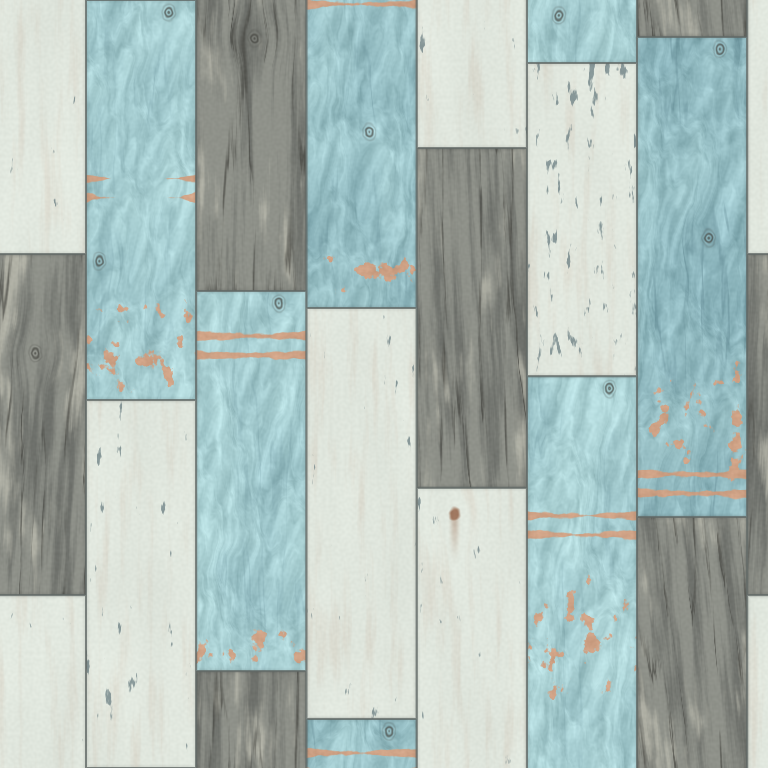
Reproduce this texture procedurally as a three.js fragment shader.

```glsl
// Staggered weathered wood planks: white, blue and bare grey, with chipped paint
varying vec2 vUv;

const float PITCH = 0.1435;        // column width
const float FIRST_EDGE = -0.0315;  // left side of the first column
const float COLUMNS = 7.0;         // columns before the pattern repeats
const float JOINT = 0.0008;        // half width of the gap
const float SOFT = 0.0012;         // edge smoothing
const float BAND_GAP = 0.0125;     // half spacing of the paired bands
const vec3 WHITE = vec3(0.88, 0.905, 0.87);
const vec3 CREAM = vec3(0.84, 0.82, 0.77);
const vec3 FLAKE = vec3(0.47, 0.54, 0.55);
const vec3 LIGHT_BLUE = vec3(0.68, 0.83, 0.84);
const vec3 DEEP_BLUE = vec3(0.54, 0.70, 0.73);
const vec3 BLUE_SHADE = vec3(0.36, 0.51, 0.55);
const vec3 GREY = vec3(0.56, 0.57, 0.54);
const vec3 DARK_GREY = vec3(0.43, 0.44, 0.42);
const vec3 PALE_GREY = vec3(0.74, 0.74, 0.69);
const vec3 CRACK = vec3(0.27, 0.27, 0.25);
const vec3 ORANGE = vec3(0.83, 0.61, 0.48);
const vec3 RUST = vec3(0.56, 0.36, 0.25);
const vec3 GAP = vec3(0.38, 0.41, 0.40);

struct Column {
  vec4 planks;  // lower joint, upper joint, kind between, kind outside (0 white, 1 blue, 2 grey)
  vec4 chips;   // band height, patch height, patch half height, band strength at centre
  vec2 knot;    // place across the column, height
  vec2 finish;  // flaking of white, depth of blue
};

Column getColumn(float i) {
  if (i < 0.5) return Column(vec4(0.225, 0.669, 2, 0), vec4(0), vec2(0.54, 0.54), vec2(0.1, 0));
  if (i < 1.5) return Column(vec4(0.479, 1, 1, 0), vec4(0.755, 0.54, 0.09, -0.7), vec2(0.12, 0.66), vec2(0.7, 0.25));
  if (i < 2.5) return Column(vec4(0.126, 0.621, 1, 2), vec4(0.55, 0.155, 0.04, 0.5), vec2(0.53, 0.95), vec2(0, 0.2));
  if (i < 3.5) return Column(vec4(0.064, 0.599, 0, 1), vec4(0.007, 0.64, 0.035, 0.3), vec2(0.57, 0.828), vec2(0.65, 0.6));
  if (i < 4.5) return Column(vec4(0.365, 0.807, 2, 0), vec4(0), vec2(0.345, 0.33), vec2(0.55, 0));
  if (i < 5.5) return Column(vec4(0.51, 0.918, 0, 1), vec4(0.316, 0.165, 0.09, 0.3), vec2(0.29, 0.98), vec2(1, 0.15));
  return Column(vec4(0.327, 0.952, 1, 2), vec4(0.37, 0.45, 0.1, 0.4), vec2(0.65, 0.69), vec2(0, 0.75));
}

vec2 gradientAt(vec2 cell) {
  float a = 6.2832 * fract(sin(dot(cell, vec2(127.1, 311.7))) * 43758.5);
  return vec2(cos(a), sin(a));
}

float noise(vec2 p) {
  vec2 i = floor(p), f = fract(p), u = f * f * f * (f * (f * 6.0 - 15.0) + 10.0), e = vec2(1, 0);
  float low = mix(dot(gradientAt(i), f), dot(gradientAt(i + e), f - e), u.x);
  float high = mix(dot(gradientAt(i + e.yx), f - e.yx), dot(gradientAt(i + 1.0), f - 1.0), u.x);
  return mix(low, high, u.y);
}

float fbm(vec2 p) {
  float sum = 0.0, amp = 1.0;
  for (int k = 0; k < 4; k++) {
    sum += amp * noise(p);
    p = p * 2.03 + 17.3;
    amp *= 0.5;
  }
  return sum;
}

// Signed distance between two heights on the repeating canvas
float wrapDist(float a, float b) { return fract(a - b + 0.5) - 0.5; }

vec3 whitePaint(vec2 p, float flaking) {
  float cloud = fbm(p * vec2(14, 5));
  float streak = fbm(p * vec2(60, 6) + 7.0);
  vec3 c = mix(WHITE, CREAM, 0.6 * smoothstep(-0.1, 0.8, streak)) + 0.025 * cloud;
  float flakes = fbm(p * vec2(75, 22) + 3.0) + 0.35 * cloud + 0.4 * (flaking - 0.5);
  return mix(c, FLAKE, 0.85 * smoothstep(0.6, 0.8, flakes));
}

vec3 bluePaint(vec2 p, float depth) {
  float cloud = fbm(p * vec2(12, 6));
  vec2 q = p * vec2(45, 16) + 1.5 * cloud;
  float relief = fbm(q) - fbm(q + vec2(0.25, -0.2));
  float groove = smoothstep(0.1, 0.0, abs(fbm(p * vec2(26, 3) + 5.0)));
  vec3 c = mix(LIGHT_BLUE, DEEP_BLUE, clamp(depth + 0.5 * cloud, 0.0, 1.0)) + 0.13 * relief;
  return mix(c, BLUE_SHADE, groove * (0.1 + 0.35 * depth) * smoothstep(-0.3, 0.4, cloud));
}

vec3 bareWood(vec2 p) {
  float streak = fbm(p * vec2(40, 3));
  float fine = fbm(p * vec2(130, 8) + 9.0);
  float bleach = fbm(p * vec2(20, 6) + 4.0) + 0.4 * fine;
  vec3 c = mix(GREY, DARK_GREY, smoothstep(-0.3, 0.6, streak + 0.5 * fine));
  c = mix(c, PALE_GREY, 0.8 * smoothstep(0.1, 0.7, bleach));
  float crack = smoothstep(0.08, 0.0, abs(noise(p * vec2(36, 2.5) + 0.15 * fine)));
  return mix(c, CRACK, 0.65 * crack * smoothstep(-0.3, 0.4, fine));
}

void main() {
  // Find the column and the plank
  float across = (vUv.x - FIRST_EDGE) / PITCH;
  float id = mod(floor(across), COLUMNS), x = fract(across);
  Column col = getColumn(id);
  bool between = vUv.y > col.planks.x && vUv.y < col.planks.y;
  float kind = between ? col.planks.z : col.planks.w;
  float base = between ? col.planks.x : col.planks.y;
  float top = between ? col.planks.y : col.planks.x;

  // Bend the grain around the knots; blue planks have one more near the top
  vec2 k = vec2((x - col.knot.x) * PITCH, wrapDist(vUv.y, col.knot.y));
  vec2 k2 = vec2((x - 0.75) * PITCH, wrapDist(vUv.y, top - 0.016));
  if (kind == 1.0 && dot(k2, k2) < dot(k, k)) k = k2;
  vec2 p = vec2(x * PITCH + 0.31 * id, fract(vUv.y - base) + (between ? 2.3 : 0.0));
  p.x -= 0.5 * k.x * exp(-900.0 * dot(k, k));
  if (kind == 2.0) p.x += 0.025 * (id - 2.0) * fract(vUv.y - base);

  vec3 color = kind == 0.0 ? whitePaint(p, col.finish.x) : kind == 1.0 ? bluePaint(p, col.finish.y) : bareWood(p);

  // Chipped bands and patches on the blue paint
  if (kind == 1.0) {
    float fray = fbm(p * vec2(45, 70));
    float bandDist = abs(abs(wrapDist(vUv.y, col.chips.x)) - BAND_GAP);
    float bandWidth = 0.006 * mix(col.chips.w, 1.0, pow(abs(2.0 * x - 1.0), 1.5)) + 0.003 * fray;
    float chip = smoothstep(SOFT, -SOFT, bandDist - bandWidth);
    float reach = abs(wrapDist(vUv.y, col.chips.y)) / col.chips.z;
    float blotch = fbm(p * vec2(42, 30) + 8.0) + 0.25 * fray - 0.5 * reach * reach;
    chip = max(chip, smoothstep(0.2, 0.34, blotch));
    color = mix(color, ORANGE + 0.05 * fray, 0.88 * chip);
  }

  // Knots: rusty with a run on white, dark and ringed elsewhere
  float knotDist = length(k * vec2(1, 0.75)) + 0.0015 * noise(p * 150.0);
  if (kind == 0.0) {
    float run = smoothstep(0.009, 0.0, abs(k.x)) * smoothstep(-0.07, 0.0, k.y) * step(k.y, 0.0);
    color = mix(color, RUST, max(0.35 * run, 0.8 * smoothstep(0.009, 0.004, knotDist)));
  } else {
    float ring = 0.5 + 0.5 * cos(knotDist * 1400.0);
    color = mix(color, CRACK, 0.65 * ring * smoothstep(0.011, 0.004, knotDist));
  }

  // Fine tooth, shaded plank edges and dark joints
  color += 0.025 * noise(vUv * 210.0);
  float joint = min(abs(wrapDist(vUv.y, col.planks.x)), abs(wrapDist(vUv.y, col.planks.y)));
  joint = min(joint, min(x, 1.0 - x) * PITCH);
  color *= 1.0 - 0.08 * smoothstep(0.006, 0.0, joint);
  color = mix(color, GAP, 0.8 * smoothstep(JOINT + SOFT, JOINT, joint));
  gl_FragColor = vec4(color, 1.0);
}
```
